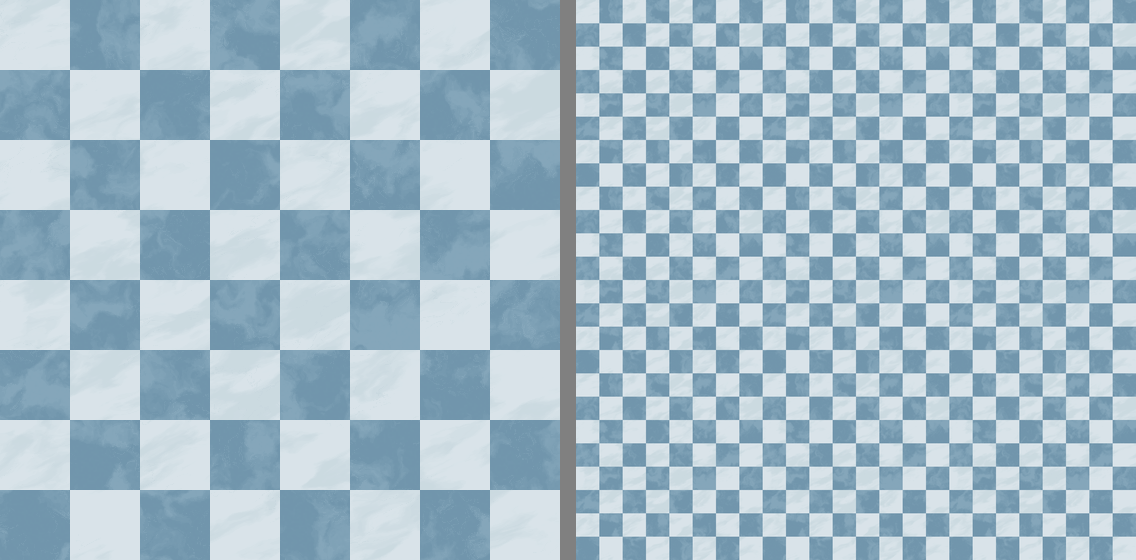
Left, the tile; right, the same tile 3 across and 3 down.
Give the GLSL for this pattern, as a WebGL 1 fragment shader.

```glsl
precision highp float;

uniform vec2 u_resolution;

const float TILES = 8.0;                              // tiles across and down
const vec3 DEEP_BLUE = vec3(0.442, 0.586, 0.674);
const vec3 PALE_BLUE = vec3(0.520, 0.652, 0.730);
const vec3 WHITE_STONE = vec3(0.850, 0.892, 0.914);
const vec3 GREY_STONE = vec3(0.788, 0.848, 0.874);
const float CLOUD_SCALE = 2.6;                        // blotches per blue tile
const vec2 STREAK_SCALE = vec2(1.3, 3.6);             // along and across the grain
const float GRAIN_ANGLE = 0.42;
const float TILE_SHIFT = 0.13;                        // tone change between tiles
const float VEIN_STRENGTH = 0.40;
const float TERRACES = 4.0;                           // tonal layers in the stone
const mat2 OCTAVE_TURN = mat2(0.8, 0.6, -0.6, 0.8);

float hash(vec2 p) {
  vec3 h = fract(vec3(p.xyx) * 0.1031);
  h += dot(h, h.yzx + 33.33);
  return fract((h.x + h.y) * h.z);
}

float valueNoise(vec2 p) {
  vec2 i = floor(p);
  vec2 f = fract(p);
  f = f * f * (3.0 - 2.0 * f);
  float low = mix(hash(i), hash(i + vec2(1.0, 0.0)), f.x);
  float high = mix(hash(i + vec2(0.0, 1.0)), hash(i + 1.0), f.x);
  return mix(low, high, f.y);
}

float fbm(vec2 p) {
  float sum = 0.0;
  float amplitude = 0.5;
  for (int octave = 0; octave < 5; octave++) {
    sum += amplitude * valueNoise(p);
    p = OCTAVE_TURN * p * 2.03 + 17.3;
    amplitude *= 0.5;
  }
  return sum;
}

vec2 warp(vec2 p, float amount) {
  return p + amount * (vec2(fbm(p + 3.7), fbm(p + 41.2)) - 0.5);
}

// Thin line where the noise crosses its middle value
float vein(float n, float width) {
  return 1.0 - smoothstep(0.0, width, abs(n - 0.48));
}

// Half-stepped tone with softened layer edges
float terrace(float t) {
  float s = t * TERRACES;
  float stepped = (floor(s) + smoothstep(0.3, 0.7, fract(s))) / TERRACES;
  return mix(t, stepped, 0.6);
}

// Mottled stone with pale, crusty veins
vec3 blueStone(vec2 p, vec2 seed, float shift) {
  vec2 q = warp(p * CLOUD_SCALE + seed, 1.8);
  float cloud = fbm(q);
  float tone = terrace(smoothstep(0.36, 0.70, cloud + shift));
  float crust = vein(fbm(q * 2.7 + 9.1), 0.035);
  float patchMask = smoothstep(0.42, 0.62, fbm(p * 2.2 + seed + 63.0));
  float speckle = valueNoise(p * 34.0 + seed) - 0.5;
  tone += VEIN_STRENGTH * crust * patchMask + 0.12 * speckle;
  return mix(DEEP_BLUE, PALE_BLUE, clamp(tone, 0.0, 1.0));
}

// Pale stone with slanted streaks and faint grey veins
vec3 whiteStone(vec2 p, vec2 seed, float shift) {
  float c = cos(GRAIN_ANGLE);
  float s = sin(GRAIN_ANGLE);
  vec2 along = mat2(c, -s, s, c) * p;
  vec2 q = warp(along * STREAK_SCALE + seed, 1.4);
  float tone = terrace(smoothstep(0.42, 0.70, fbm(q) + shift));
  float line = vein(fbm(q * 1.4 + 27.0), 0.016);
  float veinMask = smoothstep(0.46, 0.64, fbm(p * 2.0 + seed + 81.0));
  tone = 0.85 * tone + VEIN_STRENGTH * line * veinMask;
  return mix(WHITE_STONE, GREY_STONE, clamp(tone, 0.0, 1.0));
}

void main() {
  vec2 grid = gl_FragCoord.xy / u_resolution * TILES;
  vec2 tile = floor(grid);
  vec2 local = fract(grid);

  // Each tile is cut from its own piece of stone
  vec2 seed = 90.0 * vec2(hash(tile + 5.0), hash(tile + 29.0));
  float shift = TILE_SHIFT * (hash(tile + 57.0) - 0.5);

  // Signed checker coverage, smoothed over one pixel at each joint
  vec2 pixel = TILES / u_resolution;
  vec2 toJoint = 0.5 - abs(local - 0.5);
  vec2 side = clamp(2.0 * toJoint / pixel, 0.0, 1.0);
  side *= 1.0 - 2.0 * mod(tile, 2.0);
  float blue = 0.5 + 0.5 * side.x * side.y;

  vec3 color = mix(whiteStone(local, seed, shift), blueStone(local, seed, shift), blue);
  gl_FragColor = vec4(color, 1.0);
}
```
